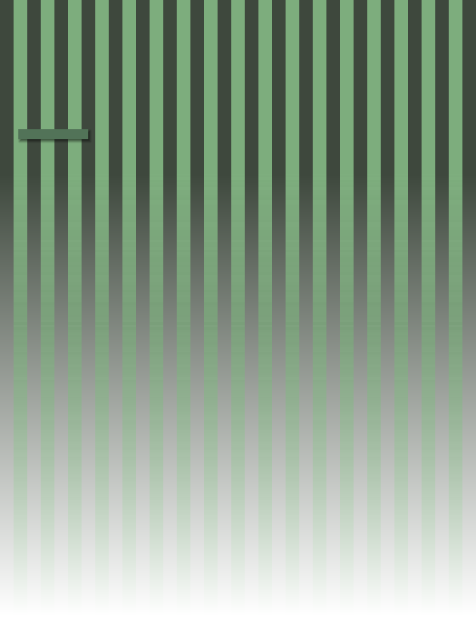
Reproduce this pattern procedurally as a WebGL 1 fragment shader.

```glsl
precision highp float;
// Vertical green and dark stripes fading to white at the bottom, with a small shadowed bar.

uniform vec2 u_resolution;

const float STRIPE_PERIODS = 17.5;   // dark and green pairs across the width
const float FADE_START = 0.272;      // heights are measured down from the top
const float FADE_MIDDLE = 0.50;
const float FADE_END = 0.962;
const float GREEN_FADE_POWER = 1.45;
const float ROW_COUNT = 256.0;
const float ROW_VARIATION = 0.012;

const vec3 DARK = vec3(0.242, 0.282, 0.238);
const vec3 GREEN = vec3(0.490, 0.678, 0.490);
const vec3 MUTED_GREEN = vec3(0.478, 0.624, 0.478);
const vec3 WHITE = vec3(1.0);

const vec3 BAR_COLOR = vec3(0.322, 0.451, 0.345);
const vec2 BAR_CENTER = vec2(0.0832, 0.2096);   // in canvas heights
const vec2 BAR_HALF_SIZE = vec2(0.0546, 0.0078);
const vec2 SHADOW_OFFSET = vec2(0.0026, 0.0032);
const float SHADOW_BLUR = 0.0045;
const float SHADOW_STRENGTH = 0.55;

float hash(float n) {
  return fract(sin(n * 12.9898) * 43758.5453);
}

float boxDistance(vec2 p, vec2 halfSize) {
  vec2 d = abs(p) - halfSize;
  return length(max(d, 0.0)) + min(max(d.x, d.y), 0.0);
}

// Linear progress from a to b, clamped to 0..1
float ramp(float a, float b, float x) {
  return clamp((x - a) / (b - a), 0.0, 1.0);
}

// Coverage of the green half of each period, smoothed over one pixel
float stripeMask(float x) {
  float phase = fract(x * STRIPE_PERIODS);
  float pixel = STRIPE_PERIODS / u_resolution.x;
  float edgeDistance = 0.25 - abs(phase - 0.75);
  // The wrapped edge lies at phase 0
  edgeDistance = max(edgeDistance, -phase);
  return clamp(edgeDistance / pixel + 0.5, 0.0, 1.0);
}

vec3 darkStripe(float depth) {
  return mix(DARK, WHITE, ramp(FADE_START, FADE_END, depth));
}

vec3 greenStripe(float depth) {
  vec3 color = mix(GREEN, MUTED_GREEN, ramp(FADE_START, FADE_MIDDLE, depth));
  float fade = ramp(FADE_MIDDLE - 0.02, FADE_END, depth);
  color = mix(color, WHITE, pow(fade, GREEN_FADE_POWER));
  // Faint row banding within the fade
  float banding = step(FADE_START, depth) * (1.0 - fade);
  float row = hash(floor(depth * ROW_COUNT)) - 0.5;
  return color + row * ROW_VARIATION * banding;
}

void main() {
  vec2 uv = gl_FragCoord.xy / u_resolution;
  float depth = 1.0 - uv.y;
  float pixel = 1.0 / u_resolution.y;

  // Striped ground
  vec3 color = mix(darkStripe(depth), greenStripe(depth), stripeMask(uv.x));

  // Bar and its soft shadow
  vec2 p = vec2(uv.x * u_resolution.x / u_resolution.y, depth) - BAR_CENTER;
  float shadow = 1.0 - smoothstep(-SHADOW_BLUR, SHADOW_BLUR,
                                  boxDistance(p - SHADOW_OFFSET, BAR_HALF_SIZE));
  color *= 1.0 - SHADOW_STRENGTH * shadow;
  float bar = clamp(0.5 - boxDistance(p, BAR_HALF_SIZE) / pixel, 0.0, 1.0);
  color = mix(color, BAR_COLOR, bar);

  gl_FragColor = vec4(color, 1.0);
}
```
